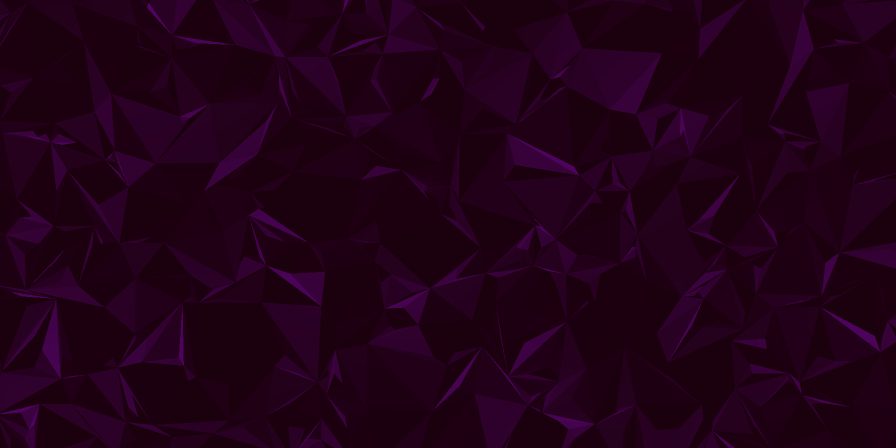
Reproduce this background procedurally as a WebGL 2 fragment shader.

```glsl
#version 300 es
precision highp float;

uniform vec2 u_resolution;
out vec4 outColor;

const float CELL_SIZE = 0.096;      // mesh spacing, in canvas heights
const float JITTER = 0.49;          // vertex shift, below half a cell
const int SPLIT_LEVELS = 2;         // how often a triangle may be cut into a fan
const float SPLIT_SHARE = 0.38;     // chance of each cut
const float TONE_POWER = 3.3;       // higher leaves more facets dark
const float TONE_GAIN = 0.86;
const float SLIVER_BOOST = 0.9;     // extra light on slender facets
const float LARGE_DIM = 0.3;        // light lost on the largest facets
const float REGION_DEPTH = 0.12;    // strength of broad bright and dim regions
const float MAX_GLOW = 1.6;
const int SAMPLES = 2;              // antialiasing samples per axis
const vec3 SHADOW_COLOR = vec3(0.106, 0.0, 0.055);
const vec3 FACET_COLOR = vec3(0.23, 0.008, 0.25);

float hash(vec2 p) {
    vec3 q = fract(p.xyx * 0.1031);
    q += dot(q, q.yzx + 33.33);
    return fract((q.x + q.y) * q.z);
}

// Jittered mesh vertex
vec2 meshVertex(vec2 id) {
    vec2 shift = vec2(hash(id + 41.3), hash(id + 97.7)) * 2.0 - 1.0;
    return id + JITTER * shift;
}

// Twice the signed area of a triangle
float turn(vec2 a, vec2 b, vec2 c) {
    vec2 u = b - a, v = c - a;
    return u.x * v.y - u.y * v.x;
}

bool inside(vec2 p, vec2 a, vec2 b, vec2 c) {
    return turn(a, b, p) >= 0.0 && turn(b, c, p) >= 0.0 && turn(c, a, p) >= 0.0;
}

// Light of the facet holding p, after optional cuts into fans of three
float facetLight(vec2 p, vec2 a, vec2 b, vec2 c, vec2 seed) {
    for (int level = 0; level < SPLIT_LEVELS; level++) {
        if (hash(seed + 7.9) > SPLIT_SHARE) break;
        vec3 weight = 0.12 + vec3(hash(seed + 13.7), hash(seed + 29.3), hash(seed + 53.9));
        vec2 centre = mat3x2(a, b, c) * weight / (weight.x + weight.y + weight.z);
        if (inside(p, a, b, centre)) { c = centre; seed += vec2(401.3, 17.1); }
        else if (inside(p, b, c, centre)) { a = centre; seed += vec2(83.9, 509.7); }
        else { b = centre; seed += vec2(613.1, 271.3); }
    }
    float longest = max(distance(a, b), max(distance(b, c), distance(c, a)));
    float area = turn(a, b, c);
    float slender = 1.0 - smoothstep(0.05, 0.35, area / (longest * longest));
    float large = smoothstep(0.5, 1.6, area);
    float tone = pow(hash(seed + 131.7), TONE_POWER);
    return tone * (1.0 + SLIVER_BOOST * slender) * (1.0 - LARGE_DIM * large);
}

// Find the triangle of the mesh under p
float meshLight(vec2 p) {
    vec2 base = floor(p);
    for (int y = -1; y <= 1; y++) {
        for (int x = -1; x <= 1; x++) {
            vec2 id = base + vec2(x, y);
            vec2 a = meshVertex(id);
            vec2 b = meshVertex(id + vec2(1, 0));
            vec2 c = meshVertex(id + vec2(1, 1));
            vec2 d = meshVertex(id + vec2(0, 1));

            // Cut the quad along a diagonal that stays inside it
            bool acFits = turn(a, b, c) > 0.0 && turn(a, c, d) > 0.0;
            bool bdFits = turn(a, b, d) > 0.0 && turn(b, c, d) > 0.0;
            if (acFits && (!bdFits || hash(id + 211.9) < 0.5)) {
                if (inside(p, a, b, c)) return facetLight(p, a, b, c, id);
                if (inside(p, a, c, d)) return facetLight(p, a, c, d, id + 301.7);
            } else {
                if (inside(p, a, b, d)) return facetLight(p, a, b, d, id);
                if (inside(p, b, c, d)) return facetLight(p, b, c, d, id + 301.7);
            }
        }
    }
    return 0.0;
}

// Broad regions from layered sines
float regionGain(vec2 p) {
    float wave = sin(p.x * 6.3 + 1.7 * sin(p.y * 5.1)) + sin(p.y * 8.9 - p.x * 4.7 + 1.3);
    return 1.0 + REGION_DEPTH * wave;
}

vec3 shade(vec2 p) {
    float glow = TONE_GAIN * meshLight(p / CELL_SIZE + 20.0) * regionGain(p);
    return mix(SHADOW_COLOR, FACET_COLOR, min(glow, MAX_GLOW));
}

void main() {
    vec3 sum = vec3(0.0);
    for (int j = 0; j < SAMPLES; j++) {
        for (int i = 0; i < SAMPLES; i++) {
            vec2 offset = (vec2(i, j) + 0.5) / float(SAMPLES) - 0.5;
            sum += shade((gl_FragCoord.xy + offset) / u_resolution.y);
        }
    }
    outColor = vec4(sum / float(SAMPLES * SAMPLES), 1.0);
}
```
